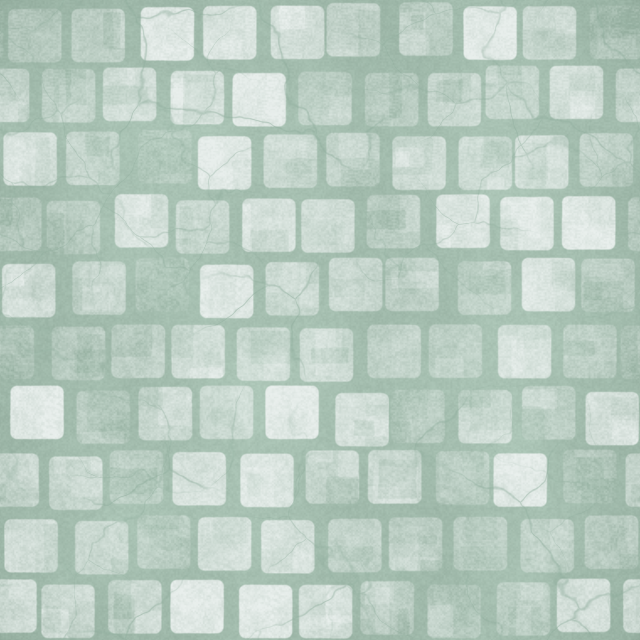
Give the GLSL for this pattern, as a Shadertoy shader.

```glsl
// Ten by ten worn, rounded white tiles on sage grout, staggered by row.
// Each tile gets hashed jitter, opacity and rectangular patches of wear;
// warped Voronoi edges add cracks, and periodic noise adds clouds and grain.

const float TILES = 10.0;          // repeats across and down
const float HALF_SIZE = 0.417;     // tile half width, in cells
const float CORNER = 0.105;        // corner radius, in cells
const vec3 GROUT = vec3(0.642, 0.742, 0.684);
const vec3 GLAZE = vec3(0.905, 0.930, 0.920);
const vec3 CRACK = vec3(0.560, 0.680, 0.615);

float hash(vec2 p) {
    return fract(sin(dot(p, vec2(127.1, 311.7))) * 43758.5);
}

vec2 hash2(vec2 p) {
    return vec2(hash(p), hash(p + 57.3));
}

// Value noise that wraps after a whole number of cells
float noise(vec2 uv, float period) {
    vec2 p = uv * period, i = floor(p), f = fract(p);
    vec2 a = mod(i, period), b = mod(i + 1.0, period);
    f = f * f * (3.0 - 2.0 * f);
    return mix(mix(hash(a), hash(vec2(b.x, a.y)), f.x),
               mix(hash(vec2(a.x, b.y)), hash(b), f.x), f.y);
}

float fbm(vec2 uv, float period) {
    float sum = 0.0, weight = 0.5;
    for (int k = 0; k < 5; k++) {
        sum += weight * noise(uv, period);
        period *= 2.0;
        weight *= 0.5;
    }
    return sum / 0.96875;
}

float roundBox(vec2 p, vec2 halfSize, float radius) {
    vec2 d = abs(p) - halfSize + radius;
    return length(max(d, 0.0)) + min(max(d.x, d.y), 0.0) - radius;
}

// Coverage of a shape whose edge is blurred over the given width
float fill(float dist, float blur) {
    return 1.0 - smoothstep(-blur, blur, dist);
}

// Distance to the nearest border between jittered, wrapping cells
float voronoiEdge(vec2 p, float period, float seed) {
    vec2 cell = floor(p), nearest = vec2(9.0);
    for (int k = 0; k < 9; k++) {
        vec2 c = cell + vec2(k % 3, k / 3) - 1.0;
        vec2 r = c + hash2(mod(c, period) + seed) - p;
        if (dot(r, r) < dot(nearest, nearest)) nearest = r;
    }
    float edge = 9.0;
    for (int k = 0; k < 25; k++) {
        vec2 c = cell + vec2(k % 5, k / 5) - 2.0;
        vec2 r = c + hash2(mod(c, period) + seed) - p;
        vec2 gap = r - nearest;
        if (dot(gap, gap) > 1e-4)
            edge = min(edge, dot(0.5 * (r + nearest), normalize(gap)));
    }
    return edge;
}

// Meandering lines that fade in and out along their length
float cracks(vec2 uv, float cells, float width, float seed, float pixel) {
    vec2 warp = vec2(fbm(uv + seed * 0.13, 6.0), fbm(uv + seed * 0.29, 6.0)) - 0.5;
    float edge = voronoiEdge((uv + 0.16 * warp) * cells, cells, seed) / cells;
    float line = 1.0 - smoothstep(0.0, width + 0.6 * pixel, edge);
    float halo = 0.25 * exp(-edge / (2.5 * width));
    float presence = smoothstep(0.28, 0.68, noise(uv + seed * 0.17, 7.0));
    return (0.75 * line + halo) * presence;
}

// Opacity of one tile; q runs from -1 to 1 between its edges
float tileOpacity(vec2 q, vec2 id, float rough) {
    float opacity = mix(0.17, 0.96, hash(id + 3.7));
    float wear = 1.0 - 0.65 * smoothstep(0.65, 0.95, opacity);
    for (int k = 0; k < 4; k++) {
        vec2 key = id + 13.1 * float(k + 1);
        vec2 center = 2.0 * hash2(key) - 1.0;
        vec2 extent = mix(vec2(0.2), vec2(1.0), hash2(key + 5.3));
        float patchDist = roundBox(q - center, extent, 0.06) + 0.12 * (rough - 0.5);
        opacity += wear * 0.38 * (hash(key + 8.9) - 0.52) * fill(patchDist, 0.035);
    }
    return clamp(opacity, 0.08, 0.97);
}

void mainImage(out vec4 fragColor, in vec2 fragCoord) {
    vec2 uv = fragCoord / iResolution.y;
    float pixel = 1.0 / iResolution.y;

    // Surface texture at three scales
    float cloud = fbm(uv, 5.0) - 0.5;
    float rough = fbm(uv, 40.0);
    float grain = 0.6 * noise(uv, 380.0) + 0.4 * noise(uv, 190.0) - 0.5;

    // Staggered rows, each with its own small drift
    vec2 grid = uv * TILES;
    float row = mod(floor(grid.y), TILES);
    grid.x -= 0.5 * (1.0 - mod(row, 2.0)) + 0.18 * hash(vec2(row, 4.2));
    vec2 id = mod(floor(grid), TILES);
    vec2 jitter = (hash2(id + 21.7) - 0.5) * vec2(0.15, 0.12);
    vec2 local = fract(grid) - 0.5 - jitter;

    // Tile body with mottled glaze
    float dist = roundBox(local, vec2(HALF_SIZE), CORNER) + 0.012 * (rough - 0.5);
    float opacity = tileOpacity(local / HALF_SIZE, id, rough);
    opacity += 0.22 * (rough - 0.5) + 0.25 * cloud + 0.22 * grain;
    float cover = fill(dist, 0.7 * pixel * TILES + 0.006) * clamp(opacity, 0.0, 1.0);

    vec3 color = mix(GROUT + 0.11 * cloud + 0.03 * grain, GLAZE, cover);

    // Cracks cross tiles and grout alike
    float crack = max(cracks(uv, 4.0, 0.0021, 2.0, pixel),
                      0.75 * cracks(uv, 8.0, 0.0014, 9.0, pixel));
    color = mix(color, CRACK, 0.46 * crack);
    color += 0.025 * grain;

    fragColor = vec4(color, 1.0);
}
```
